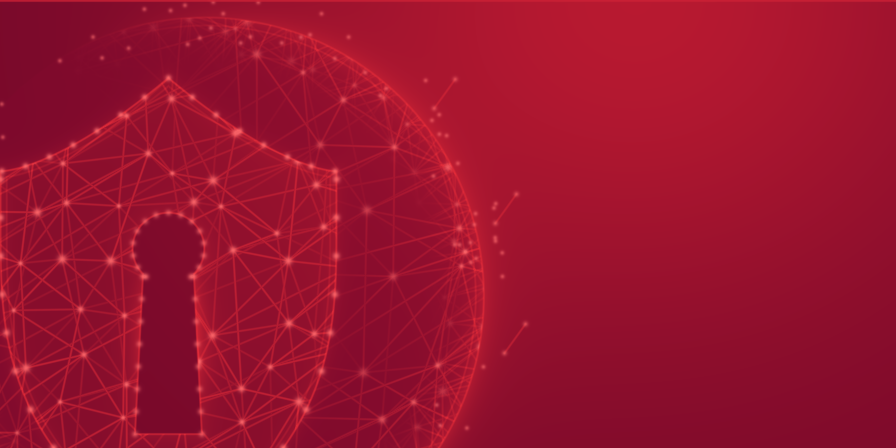
Give the GLSL for this background, as a WebGL 2 fragment shader.

```glsl
#version 300 es
precision highp float;
// Crimson backdrop with a glowing wireframe shield, its keyhole, and a globe rim behind it.
uniform vec2 u_resolution;
out vec4 outColor;

// Lengths are in canvas heights.
const vec3 DEEP = vec3(0.465, 0.033, 0.165);
const vec3 BRIGHT = vec3(0.72, 0.098, 0.19);
const vec3 LINE = vec3(0.90, 0.17, 0.22);
const vec3 SPARK = vec3(1.0, 0.42, 0.43);
const vec2 LIGHT = vec2(1.42, 1.0);
const vec2 GLOBE = vec2(0.458, 0.339);
const float GLOBE_R = 0.622;
const float AXIS = 0.376;        // symmetry axis of the shield
const float SHOULDER_X = 0.372;
const float SHOULDER_Y = 0.618;
const float PEAK = 0.208;        // rise from shoulder to apex
const vec2 HOLE = vec2(0.0, 0.445);
const float HOLE_R = 0.08;
const float STEM_BASE = 0.031;
const float LINE_W = 0.0015;

float hash(vec2 p) { return fract(sin(dot(p, vec2(127.1, 311.7))) * 43758.5453); }
vec2 hash2(vec2 p) { return vec2(hash(p), hash(p + 17.3)); }

float stroke(float d) { return 1.0 - smoothstep(0.0, LINE_W + 1.2 / u_resolution.y, abs(d)); }
float dotGlow(vec2 v, float size) { return exp(-dot(v, v) / (size * size)); }

float segment(vec2 p, vec2 a, vec2 b) {
  vec2 v = b - a;
  return length(p - a - v * clamp(dot(p - a, v) / dot(v, v), 0.0, 1.0));
}

// Jittered lattice joined to its neighbours: x = lines, y = nodes.
vec2 mesh(vec2 p, float cell, float seed) {
  vec2 base = floor(p / cell), ink = vec2(0.0);
  for (int j = -2; j <= 2; j++) for (int i = -2; i <= 2; i++) {
    vec2 id = base + vec2(i, j);
    vec2 a = (id + 0.1 + 0.8 * hash2(id + seed)) * cell;
    ink.y += dotGlow(p - a, 0.005 + 0.005 * hash(id + seed + 5.0));
    for (int k = 0; k < 6; k++) {
      vec2 hop = k < 3 ? vec2(1, k - 1) : k < 5 ? vec2(k - 3, 4 - k + 1) : vec2(2, 1);
      vec2 b = (id + hop + 0.1 + 0.8 * hash2(id + hop + seed)) * cell;
      float weight = 0.2 + 0.5 * hash(id + hop * 3.1 + seed);
      ink.x = max(ink.x, weight * stroke(segment(p, a, b)));
    }
  }
  return ink;
}

float topEdge(float x) { return SHOULDER_Y + PEAK * pow(max(1.0 - x / SHOULDER_X, 0.0), 1.5); }
float sideEdge(float y) { return 0.375 - 0.95 * pow(max(0.5 - y, 0.0), 3.0); }
float stemEdge(float y) { return 0.057 + 0.05 * (0.383 - y); }

// Approximate distance to the shield, positive inside; q.x is folded on the axis.
float shield(vec2 q) {
  float slope = 1.5 * PEAK / SHOULDER_X * sqrt(max(1.0 - q.x / SHOULDER_X, 0.0));
  float lean = 2.85 * pow(max(0.5 - q.y, 0.0), 2.0);
  return min((topEdge(q.x) - q.y) / length(vec2(1.0, slope)),
             (sideEdge(q.y) - q.x) / length(vec2(1.0, lean)));
}

float keyhole(vec2 q) {
  float stem = max(q.x - stemEdge(q.y), max(q.y - HOLE.y, STEM_BASE - q.y));
  return min(length(q - HOLE) - HOLE_R, stem);
}

void main() {
  vec2 p = gl_FragCoord.xy / u_resolution.y;
  vec2 q = vec2(abs(p.x - AXIS), p.y);
  vec2 g = p - GLOBE;
  float r = length(g), angle = atan(g.y, g.x), rim = r - GLOBE_R;
  float edge = shield(q), hole = keyhole(q);
  float aa = 1.0 / u_resolution.y;
  float inShield = smoothstep(-aa, aa, edge);
  float body = inShield * smoothstep(-aa, aa, hole);
  float inGlobe = (1.0 - smoothstep(-aa, aa, rim)) * (1.0 - inShield);
  float lit = 1.0 - smoothstep(0.9, 2.2, angle);

  // Background light
  vec2 away = (p - LIGHT) * vec2(1.0, 1.1);
  vec3 color = mix(DEEP, BRIGHT, exp(-1.35 * dot(away, away)));
  color = mix(color, DEEP * 1.1, 0.4 * inGlobe);

  // Globe: glow, rim and netting that thickens toward the rim
  float lines = 0.0, nodes = 0.0;
  float halo = lit * (1.0 - inShield) * (0.3 * exp(-abs(rim) / 0.025) + 0.14 * exp(-abs(rim) / 0.09));
  vec2 net = mesh(p, 0.15, 3.0), shell = mesh(p, 0.075, 41.0);
  float netFade = inGlobe * lit * smoothstep(0.15, 0.6, r);
  float shellFade = inGlobe * lit * smoothstep(0.5, 0.62, r);
  lines += 0.7 * net.x * netFade + 0.6 * shell.x * shellFade;
  nodes += 0.7 * net.y * netFade + 0.5 * shell.y * shellFade;
  lines += (1.0 - inShield) * lit * (0.55 * stroke(rim) + 0.35 * stroke(rim + 0.018));

  // Sparks and loose shards around the rim
  for (int i = 0; i < 56; i++) {
    vec2 h = hash2(vec2(i, 7.0));
    float a = mix(-0.6, 2.5, h.x), d = GLOBE_R + (h.y - 0.45) * 0.13;
    nodes += 0.55 * (1.0 - inShield) * dotGlow(g - d * vec2(cos(a), sin(a)), 0.005);
  }
  for (int i = 0; i < 3; i++) {
    float a = -0.14 + 0.42 * float(i);
    vec2 c = (GLOBE_R + 0.075) * vec2(cos(a), sin(a));
    vec2 tip = c + vec2(0.025, 0.035), foot = c - vec2(0.022, 0.03);
    lines += 0.45 * max(stroke(segment(g, c, tip)), max(stroke(segment(g, c, foot)), stroke(segment(g, tip, foot))));
    nodes += 0.5 * (dotGlow(g - tip, 0.006) + dotGlow(g - foot, 0.006));
  }

  // Shield: netting, outline and keyhole
  vec2 web = mesh(p, 0.115, 23.0);
  halo += body * 0.12 + 0.16 * exp(-abs(edge) / 0.018);
  lines += body * web.x * 0.85 + 0.65 * stroke(edge) + 0.25 * inShield * stroke(edge - 0.014);
  nodes += body * web.y * 0.85;
  lines += 0.6 * stroke(hole);
  float stemGlow = exp(-pow((p.y - 0.26) / 0.13, 2.0)) * (p.x > AXIS ? 0.5 : 0.28);
  halo += body * exp(-abs(hole) / 0.025) * (0.12 + stemGlow);
  for (int i = 0; i < 8; i++) {
    float t = float(i) / 7.0, y = mix(0.6, 0.0, t), a = mix(-0.9, 1.57, t);
    float stemY = mix(STEM_BASE, 0.383, t);
    nodes += 0.8 * dotGlow(q - vec2(SHOULDER_X * t, topEdge(SHOULDER_X * t)), 0.007);
    nodes += 0.8 * dotGlow(q - vec2(sideEdge(y), y), 0.008);
    nodes += 0.6 * dotGlow(q - HOLE - HOLE_R * vec2(cos(a), sin(a)), 0.007);
    nodes += 0.6 * dotGlow(q - vec2(stemEdge(stemY), stemY), 0.007);
  }

  // Composite, with a thin bright strip along the top
  color = mix(color, LINE, min(halo, 0.75));
  color = mix(color, LINE, min(lines, 0.85));
  color = mix(color, SPARK, min(nodes, 0.85));
  color = mix(color, vec3(0.80, 0.13, 0.21), 0.8 * smoothstep(0.994, 0.998, p.y));
  outColor = vec4(color, 1.0);
}
```
